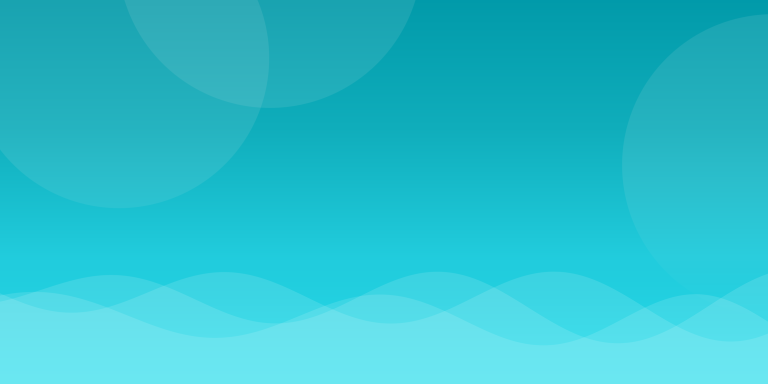
Give the GLSL for this background, as a Shadertoy shader.

```glsl
const float TAU = 6.2831853;

// Vertical blend of teal into bright aqua
vec3 waterGradient(float y) {
    vec3 color = mix(vec3(0.14, 0.86, 0.92), vec3(0.13, 0.80, 0.865), smoothstep(0.0, 0.33, y));
    color = mix(color, vec3(0.06, 0.68, 0.735), clamp((y - 0.33) * 3.0, 0.0, 1.0));
    return mix(color, vec3(0.005, 0.605, 0.665), clamp((y - 0.663) * 3.0, 0.0, 1.0));
}

// Cosine whose cycle length drifts with distance d from a crest
float swell(float d, float frequency, float drift) {
    return cos(TAU * d * (frequency + drift * d));
}

// Antialiased coverage of the inside of a signed distance
float coverage(float distance, float pixel) {
    return smoothstep(pixel, -pixel, distance);
}

void mainImage(out vec4 fragColor, in vec2 fragCoord) {
    vec2 p = fragCoord / iResolution.y;
    p.x *= 2.0 * iResolution.y / iResolution.x;
    float pixel = 0.7 / iResolution.y;
    float x = p.x;

    vec3 color = waterGradient(p.y);

    // Translucent discs: centre and radius, fading towards the water
    vec3 discs[3] = vec3[3](
        vec3(0.310, 0.849, 0.391),
        vec3(0.703, 1.115, 0.396),
        vec3(2.013, 0.570, 0.393));
    float discAlpha = 0.11 * smoothstep(0.1, 0.6, p.y);
    for (int i = 0; i < 3; i++) {
        float edge = length(p - discs[i].xy) - discs[i].z;
        color = mix(color, vec3(0.85, 0.90, 0.90), discAlpha * coverage(edge, pixel));
    }

    // Three overlapping waves: sloping mean level plus growing swell
    vec3 waveHeights = vec3(
        0.240 - 0.024 * x + (0.041 + 0.034 * x) * swell(x - 0.286, 1.231, -0.065),
        0.245 - 0.021 * x + (0.055 + 0.011 * x * x) * swell(x - 0.586, 1.210, -0.045),
        0.185 - 0.013 * x + (0.056 + 0.005 * x * x) * swell(x - 0.990, 1.170, 0.060));
    for (int i = 0; i < 3; i++) {
        color = mix(color, vec3(1.0), 0.12 * coverage(p.y - waveHeights[i], pixel));
    }

    fragColor = vec4(color, 1.0);
}
```
